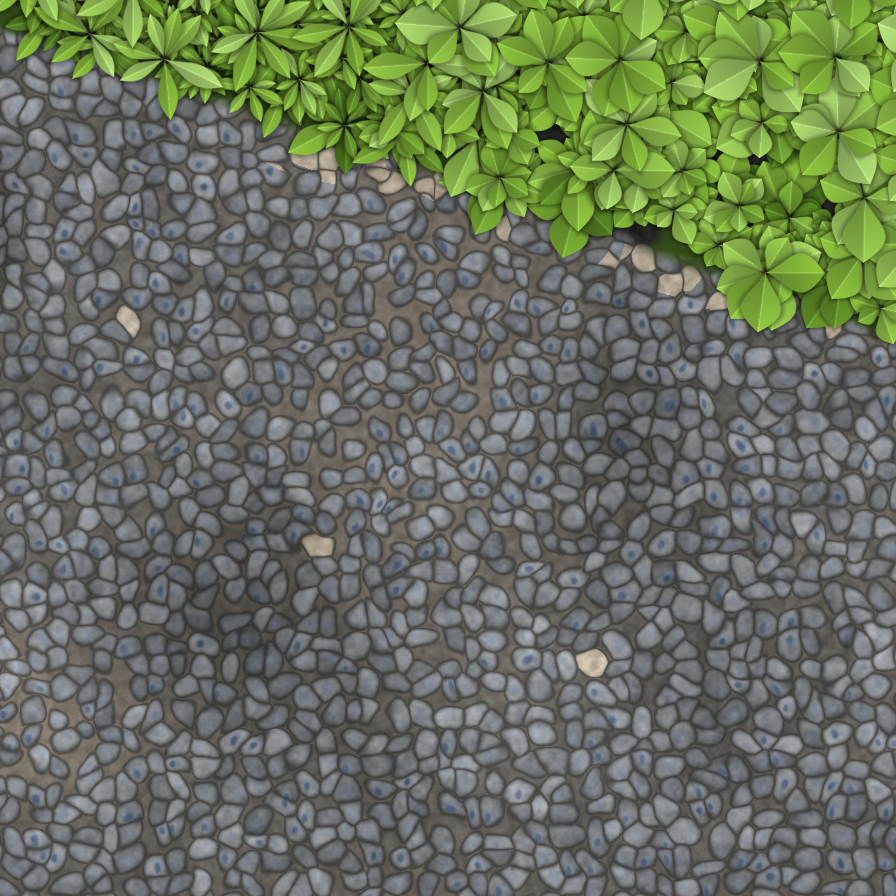
Reproduce this texture procedurally as a Shadertoy shader.

```glsl
// Draws a wet pebble pavement with a leafy green verge across the upper right.
const float PI = 3.14159;

struct Pebble { float centre; float gap; vec2 offset; vec3 rnd; };

vec3 hash3(vec2 p) {
    vec3 q = fract(p.xyx * vec3(.1031, .1030, .0973));
    q += dot(q, q.yxz + 33.33);
    return fract((q.xxy + q.yzz) * q.zyx);
}

float noise(vec2 p) {
    vec2 i = floor(p), f = fract(p);
    f *= f * (3. - 2. * f);
    float low = mix(hash3(i).x, hash3(i + vec2(1, 0)).x, f.x);
    float high = mix(hash3(i + vec2(0, 1)).x, hash3(i + vec2(1, 1)).x, f.x);
    return mix(low, high, f.y);
}

float fbm(vec2 p) {
    return .55 * noise(p) + .3 * noise(p * 2.1 + 7.) + .15 * noise(p * 4.3 + 19.);
}

vec2 rotate(vec2 p, float a) {
    float c = cos(a), s = sin(a);
    return vec2(c * p.x + s * p.y, c * p.y - s * p.x);
}

float blob(vec2 p, vec2 centre, vec2 radius) {
    vec2 q = (p - centre) / radius;
    return exp(-dot(q, q));
}

// Height above the planting edge; positive inside the verge.
float vergeDepth(vec2 p) {
    return p.y - .965 + .35 * p.x + .025 * (noise(p * 9.) - .5);
}

float bareSoil(vec2 p) {
    float soil = blob(p, vec2(.87, .81), vec2(.09, .055));
    soil = max(soil, blob(p, vec2(.78, .86), vec2(.05, .03)));
    soil = max(soil, blob(p, vec2(.625, .85), vec2(.03, .05)));
    soil = max(soil, blob(p, vec2(.68, .745), vec2(.05, .03)));
    return max(soil, blob(p, vec2(.87, 1.), vec2(.04, .025)));
}

// Nearest stretched cell, with the gap to its neighbour.
Pebble nearestPebble(vec2 p) {
    Pebble best = Pebble(9., 9., vec2(0), vec3(0));
    float second = 9.;
    vec2 base = floor(p);
    for (int j = -1; j <= 1; j++)
    for (int i = -1; i <= 1; i++) {
        vec2 id = base + vec2(i, j);
        vec3 h = hash3(id);
        vec2 r = p - id - .14 - .72 * h.xy;
        float d = length(rotate(r, h.z * PI) * vec2(.86, 1.25));
        if (d < best.centre) {
            second = best.centre;
            best = Pebble(d, 0., r, hash3(id + 71.));
        } else second = min(second, d);
    }
    best.gap = second - best.centre;
    return best;
}

vec3 pavement(vec2 uv, float depth) {
    vec2 warp = vec2(noise(uv * 45.), noise(uv * 45. + 31.)) - .5;
    Pebble s = nearestPebble(uv * 37. + warp * .4);
    float worn = .6 * blob(uv, vec2(.46, .58), vec2(.18, .25))
               + .6 * blob(uv, vec2(.03, .2), vec2(.12, .1)) + .5 * fbm(uv * 6.);
    float edge = min(s.gap * .62, .57 + .13 * s.rnd.x - .16 * worn - s.centre);
    float inside = smoothstep(-.02, .05, edge);
    float grain = fbm(uv * 110.) - .5;

    vec3 mortar = mix(vec3(.34, .34, .33), vec3(.50, .46, .41), worn) + .16 * grain;
    vec3 stone = mix(vec3(.40, .41, .42), vec3(.56, .57, .58), s.rnd.y);
    stone *= .82 + .24 * smoothstep(.03, .25, edge) + .16 * s.offset.y;
    // Wet sky reflection and an occasional dark blue core.
    vec2 glint = s.offset - .2 * (s.rnd.xy - .5);
    float shine = smoothstep(.34, .08, length(glint));
    stone = mix(stone, vec3(.50, .56, .67), .55 * shine * s.rnd.z);
    float core = smoothstep(.2, .06, length(glint * vec2(1., .75) + .06));
    stone = mix(stone, vec3(.25, .31, .42), .65 * core * step(.76, s.rnd.z));
    stone += .2 * grain;
    // Pale chips, gathered beside the planting edge.
    float band = smoothstep(-.045, -.02, depth) * smoothstep(.35, .6, noise(uv * 8.));
    float pale = step(1. - .007 - .5 * band, s.rnd.x);
    stone = mix(stone, vec3(.76, .70, .61) + .3 * grain, pale * .85);

    vec3 col = mix(mortar, stone, inside);
    float groove = exp(-edge * edge / .005);
    col = mix(col, vec3(.21, .21, .20), .62 * groove);
    float damp = .22 * blob(uv, vec2(.27, .34), vec2(.14, .12))
               + .25 * blob(uv, vec2(.69, .54), vec2(.09, .16))
               + .3 * blob(uv, vec2(0., .73), vec2(.025, .08));
    return col * (1.02 - damp + .3 * (fbm(uv * 5. + 3.) - .5));
}

// Positive inside a leaf that grows along x from the origin.
float leafShape(vec2 p, float len, float halfWidth) {
    float t = clamp(p.x / len, 0., 1.);
    return halfWidth * sin(PI * pow(t, 1.35)) - abs(p.y) - abs(p.x - t * len);
}

vec3 leafColour(vec2 p, float len, float tone) {
    vec3 col = mix(vec3(.25, .41, .09), vec3(.51, .70, .22), smoothstep(0., .6, tone));
    col = mix(col, vec3(.66, .81, .45), smoothstep(.6, 1.15, tone));
    col *= .8 + .25 * p.x / len + .08 * sign(p.y);
    return col + .09 * smoothstep(.002, 0., abs(p.y));
}

// One grid of rosettes, each with a ring of radiating leaves.
vec3 addPlants(vec3 col, vec2 uv, float cells, float size, float seed, float light, float aa) {
    vec2 base = floor(uv * cells);
    for (int j = -1; j <= 1; j++)
    for (int i = -1; i <= 1; i++) {
        vec2 id = base + vec2(i, j);
        vec3 h = hash3(id + seed);
        vec2 root = (id + .15 + .7 * h.xy) / cells;
        if (vergeDepth(root) < .025 || bareSoil(root) > .25 + .5 * h.z) continue;
        float slim = mix(.16, .33, smoothstep(.35, .75, root.x + .3 * (h.z - .5)));
        for (int k = 0; k < 7; k++) {
            vec3 r = hash3(id * 7. + float(k) * 13. + seed);
            vec2 p = rotate(uv - root, (float(k) + r.x) * PI * 2. / 7.);
            float len = size * (.6 + .4 * r.y);
            float d = leafShape(p, len, len * slim);
            col *= 1. - .38 * smoothstep(-.009, .003, d);
            col = mix(col, leafColour(p, len, light + .6 * r.z), smoothstep(-aa, aa, d));
        }
    }
    return col;
}

void mainImage(out vec4 fragColor, in vec2 fragCoord) {
    vec2 uv = fragCoord / iResolution.xy;
    float aa = 1. / iResolution.y;
    float depth = vergeDepth(uv);
    vec3 col = pavement(uv, depth);
    if (depth > -.08) {
        vec3 soil = vec3(.14, .145, .135) + .13 * (fbm(uv * 90.) - .5);
        vec3 under = mix(vec3(.20, .30, .09), soil, smoothstep(.1, .4, bareSoil(uv)));
        col = mix(col, under, smoothstep(-.002, .022, depth));
        for (int n = 0; n < 5; n++) {
            float layer = float(n), small = mod(layer, 2.);
            col = addPlants(col, uv, mix(12., 19., small), mix(.074, .044, small),
                            17. + 43. * layer, .06 + .1 * layer, aa);
        }
    }
    fragColor = vec4(clamp(col, 0., 1.), 1.);
}
```
